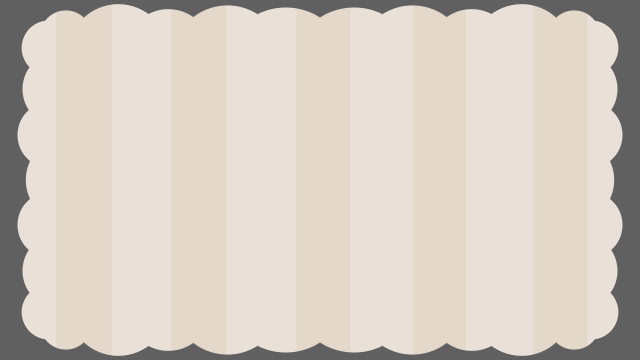
A Shadertoy shader for this background:

```glsl
// A cream panel with scalloped edges and wide vertical stripes on dark grey.
// The canvas is folded into one quadrant; the panel is the union of a core box
// and a ring of circular lobes. Stripes are soft-edged bands laid over it.

const vec2 CANVAS = vec2(768.0, 432.0);     // layout units across the canvas
const vec2 CORE = vec2(330.0, 180.0);       // half size of the panel core

const vec3 BACKDROP = vec3(0.376, 0.376, 0.376);
const vec3 CREAM = vec3(0.915, 0.883, 0.847);
const vec3 SAND = vec3(0.890, 0.848, 0.791);

// Lobes of one quadrant: centre from the canvas middle, then radius
const int LOBE_COUNT = 9;
const vec3 LOBES[LOBE_COUNT] = vec3[](
    vec3( 41.0, 131.0, 76.0),
    vec3(111.0, 142.5, 67.0),
    vec3(182.0, 153.0, 52.0),
    vec3(242.0, 150.0, 61.0),
    vec3(305.0, 172.5, 31.0),
    vec3(325.0, 158.5, 33.0),
    vec3(312.0, 109.0, 45.0),
    vec3(323.0,  54.0, 40.0),
    vec3(300.0,   0.0, 53.0));

// Stripes: centre and half width
const int STRIPE_COUNT = 5;
const vec2 STRIPES[STRIPE_COUNT] = vec2[](
    vec2(100.5, 33.5),
    vec2(238.3, 33.2),
    vec2(388.0, 32.5),
    vec2(527.5, 31.5),
    vec2(672.5, 32.5));

float boxDistance(vec2 p, vec2 halfSize) {
    vec2 d = abs(p) - halfSize;
    return length(max(d, 0.0)) + min(max(d.x, d.y), 0.0);
}

float panelDistance(vec2 p) {
    vec2 quadrant = abs(p);
    float d = boxDistance(quadrant, CORE);
    for (int i = 0; i < LOBE_COUNT; i++) {
        d = min(d, length(quadrant - LOBES[i].xy) - LOBES[i].z);
    }
    return d;
}

float stripeDistance(float x) {
    float d = CANVAS.x;
    for (int i = 0; i < STRIPE_COUNT; i++) {
        d = min(d, abs(x - STRIPES[i].x) - STRIPES[i].y);
    }
    return d;
}

// Coverage of a shape, smoothed over about one pixel
float coverage(float d, float pixel) {
    return clamp(0.5 - d / pixel, 0.0, 1.0);
}

void mainImage(out vec4 fragColor, in vec2 fragCoord) {
    vec2 p = fragCoord / iResolution.xy * CANVAS;
    float pixel = CANVAS.y / iResolution.y;

    vec3 panel = mix(CREAM, SAND, coverage(stripeDistance(p.x), pixel));
    float inside = coverage(panelDistance(p - 0.5 * CANVAS), pixel);
    fragColor = vec4(mix(BACKDROP, panel, inside), 1.0);
}
```
